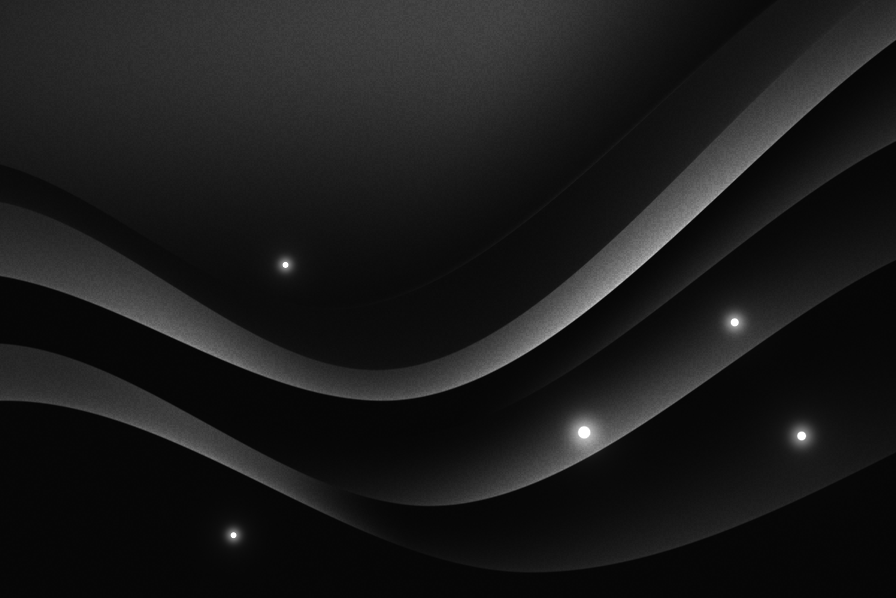
A WebGL 2 fragment shader for this background:

```glsl
#version 300 es
precision highp float;
// Dark silken ribbons sweeping through a valley, with a soft glow and sparks.
// Each edge is a hill-valley-peak curve; sheets are painted from back to front,
// each one lit toward its lower edge, then fine cell grain is added.

uniform vec2 u_resolution;
out vec4 outColor;

#define ASPECT 1.5
#define FLOOR_TONE 0.025
#define RIM_GAIN 0.3
#define RIM_WIDTH 0.004
#define GLOW_GAIN 0.23
#define HALO_GAIN 0.45
#define GRAIN_CELLS 400.0
#define GRAIN_GAIN 0.14

const int SPARK_COUNT = 5;
// Spark centre (xy) and core radius (z)
const vec3 SPARKS[SPARK_COUNT] = vec3[](
    vec3(0.478, 0.557, 0.006), vec3(1.230, 0.461, 0.008),
    vec3(0.978, 0.277, 0.012), vec3(1.342, 0.271, 0.009),
    vec3(0.391, 0.105, 0.006));

float hash(vec2 cell) {
    vec3 q = fract(cell.xyx * 0.1031);
    q += dot(q, q.yzx + 33.33);
    return fract((q.x + q.y) * q.z);
}

float bump(float x, float centre, float width) {
    float d = (x - centre) / width;
    return exp(-d * d);
}

// Height of a smooth edge through a hill, a valley and a peak
float edge(float x, vec2 hill, vec2 valley, vec2 peak) {
    return mix(hill.y, valley.y, smoothstep(hill.x, valley.x, x))
         + (peak.y - valley.y) * smoothstep(valley.x, peak.x, x);
}

// Tone between two edges: lift at the top, full light and a rim at the bottom
float sheet(float y, float top, float bottom, float lit, float lift, float fall) {
    float s = clamp((top - y) / max(top - bottom, 0.001), 0.0, 1.0);
    float rim = exp(-max(y - bottom, 0.0) / RIM_WIDTH);
    return FLOOR_TONE + lit * (mix(lift, 1.0, pow(s, fall)) + RIM_GAIN * rim);
}

float below(float y, float top) {
    float soft = 1.2 / u_resolution.y;
    return smoothstep(-soft, soft, top - y);
}

// Tilted glow at the top, fading faster to the right
float backdrop(vec2 p) {
    float drop = 1.0 - p.y;
    float across = p.x + 0.6 * drop - 0.84;
    float width = across > 0.0 ? 0.26 : 0.98;
    return FLOOR_TONE + GLOW_GAIN * bump(across, 0.0, width) * bump(drop, 0.0, 0.3);
}

float sparks(vec2 p) {
    float light = 0.0;
    for (int i = 0; i < SPARK_COUNT; i++) {
        float r = SPARKS[i].z;
        float d = length(p - SPARKS[i].xy);
        light += smoothstep(r, 0.4 * r, d);
        light += HALO_GAIN * bump(d, 0.0, 2.0 * r) + 0.12 * exp(-d / (3.0 * r));
    }
    return light;
}

void main() {
    vec2 p = gl_FragCoord.xy / u_resolution * vec2(ASPECT, 1.0);
    float x = p.x, y = p.y;

    // Edges from top to bottom
    float veil   = edge(x, vec2(-0.078, 0.736), vec2(0.547, 0.482), vec2(1.660, 1.166));
    float crest  = edge(x, vec2(-0.059, 0.668), vec2(0.629, 0.381), vec2(1.719, 1.107));
    float ribbon = edge(x, vec2(-0.074, 0.545), vec2(0.641, 0.330), vec2(1.816, 1.064));
    float fold   = edge(x, vec2( 0.000, 0.430), vec2(0.645, 0.268), vec2(1.719, 0.824));
    float wave   = edge(x, vec2(-0.020, 0.426), vec2(0.719, 0.154), vec2(1.719, 0.623));
    float hem    = edge(x, vec2( 0.010, 0.330), vec2(0.889, 0.043), vec2(2.148, 0.463));

    // Light along each sheet
    float veilLit   = 0.035 + 0.07 * smoothstep(0.8, 1.3, x);
    float ribbonLit = 0.2 + 0.2 * bump(x, 0.32, 0.18) + 0.38 * bump(x, 1.045, 0.29);
    float foldLit   = 0.13 * smoothstep(0.75, 1.2, x);
    float waveLit   = 0.06 * smoothstep(0.6, 1.5, x) + 0.35 * bump(x, 1.0, 0.29);
    float hemLeft   = 1.0 - smoothstep(0.45, 0.7, x);
    float hemLit    = 0.19 * hemLeft + 0.16 * bump(x, 0.33, 0.15) + 0.11 * bump(x, 1.15, 0.4);

    // Paint the sheets from back to front
    float tone = backdrop(p) + 0.06 * bump(x, 1.0, 0.35) * exp(-abs(y - veil) / RIM_WIDTH);
    tone = mix(tone, sheet(y, veil, crest, veilLit, 0.5, 2.0), below(y, veil));
    tone = mix(tone, sheet(y, crest, ribbon, ribbonLit, 0.45, 1.4), below(y, crest));
    tone = mix(tone, sheet(y, ribbon, fold, foldLit, 0.0, 2.0), below(y, ribbon));
    tone = mix(tone, sheet(y, fold, wave, waveLit, 0.03, 2.0), below(y, fold));
    tone = mix(tone, sheet(y, wave, hem, hemLit, 0.6 * hemLeft, 2.6), below(y, wave));
    tone = mix(tone, FLOOR_TONE, below(y, hem));

    // Grain follows the light, sparks go on top
    tone *= 1.0 + GRAIN_GAIN * (hash(floor(p * GRAIN_CELLS)) - 0.5);
    tone += sparks(p);
    outColor = vec4(vec3(min(tone, 1.0)), 1.0);
}
```
